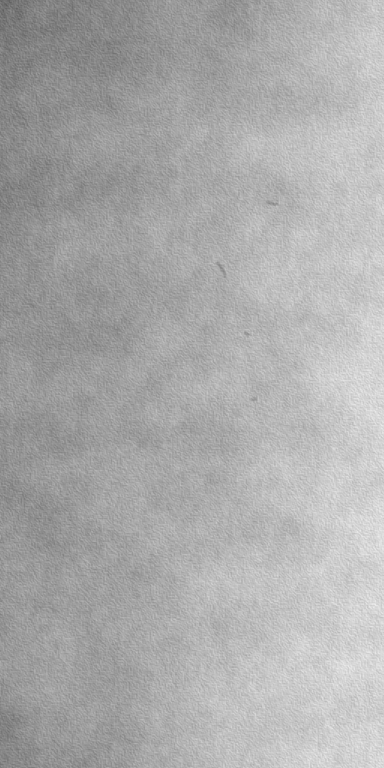
This texture is drawn by a Shadertoy shader. Its source:

```glsl
// Grainy grey paper: darker at the left and top, softly mottled, with a few fine flecks.
#define LEFT_TONE 0.56
#define RIGHT_TONE 0.815
#define HEIGHT_FADE 0.07
#define EDGE_SHADE 0.085
#define MOTTLE 0.135
#define FIBRE 0.035
#define FINE_GRAIN 0.1
#define SOFT_GRAIN 0.045
#define FLECKS 4
#define FLECK_DEPTH 0.11

float hash(vec2 p) {
    vec3 q = fract(vec3(p.xyx) * 0.1031);
    q += dot(q, q.yzx + 33.33);
    return fract((q.x + q.y) * q.z);
}

float noise(vec2 p) {
    vec2 cell = floor(p), f = fract(p);
    f = f * f * (3.0 - 2.0 * f);
    float low = mix(hash(cell), hash(cell + vec2(1, 0)), f.x);
    float high = mix(hash(cell + vec2(0, 1)), hash(cell + vec2(1, 1)), f.x);
    return mix(low, high, f.y);
}

mat2 rotation(float angle) {
    float c = cos(angle), s = sin(angle);
    return mat2(c, s, -s, c);
}

// Layered cloudy noise, centred on zero
float clouds(vec2 p) {
    float sum = 0.0, weight = 0.5;
    for (int i = 0; i < 5; i++) {
        sum += weight * (noise(p) - 0.5);
        p = rotation(0.6) * p * 2.1 + 17.3;
        weight *= 0.6;
    }
    return sum;
}

// Crisp grain: noise less its own local average, so no clumps remain
float crispGrain(vec2 p) {
    return noise(p + 0.5) - noise(p);
}

// Broad lighting: brighter to the right and bottom, shaded top and lower left corner
float lighting(vec2 p, float height) {
    float tone = mix(LEFT_TONE, RIGHT_TONE, p.x + 0.25 * p.x * (p.x - 1.0));
    tone += HEIGHT_FADE * (0.5 - height);
    tone -= EDGE_SHADE * smoothstep(0.84, 1.03, height) * (1.0 - 0.45 * p.x);
    tone -= EDGE_SHADE * smoothstep(0.13, -0.02, height) * smoothstep(0.6, 0.0, p.x);
    return tone;
}

// Short, slightly bent dark hairs near the middle
float flecks(vec2 p, float aspect) {
    float shade = 0.0;
    for (int i = 0; i < FLECKS; i++) {
        float id = float(i) + 3.0;
        vec2 centre = vec2(0.45 + 0.3 * hash(vec2(id, 1.0)),
                           aspect * (0.48 + 0.085 * float(i)));
        vec2 q = rotation(6.28 * hash(vec2(id, 9.0))) * (p - centre);
        float halfLength = mix(0.004, 0.022, hash(vec2(id, 5.0)));
        q.y += 8.0 * q.x * q.x;
        q.x -= clamp(q.x, -halfLength, halfLength);
        shade += smoothstep(0.007, 0.001, length(q));
    }
    return min(shade, 1.0);
}

void mainImage(out vec4 fragColor, in vec2 fragCoord) {
    vec2 p = fragCoord / iResolution.x;
    float aspect = iResolution.y / iResolution.x;
    float tone = lighting(p, p.y / aspect);

    // Mottled stains and faint upright fibres
    tone += MOTTLE * clouds(p * vec2(7.0, 8.0) + 4.0);
    tone += FIBRE * (noise(rotation(0.08) * p * vec2(75.0, 38.0)) - 0.5);
    tone -= FLECK_DEPTH * flecks(p, aspect);

    // Two sizes of fine grain
    tone += FINE_GRAIN * crispGrain(p * 256.0);
    tone += SOFT_GRAIN * (noise(rotation(0.5) * p * 165.0 + 300.0) - 0.5);

    fragColor = vec4(vec3(clamp(tone, 0.0, 1.0)), 1.0);
}
```
